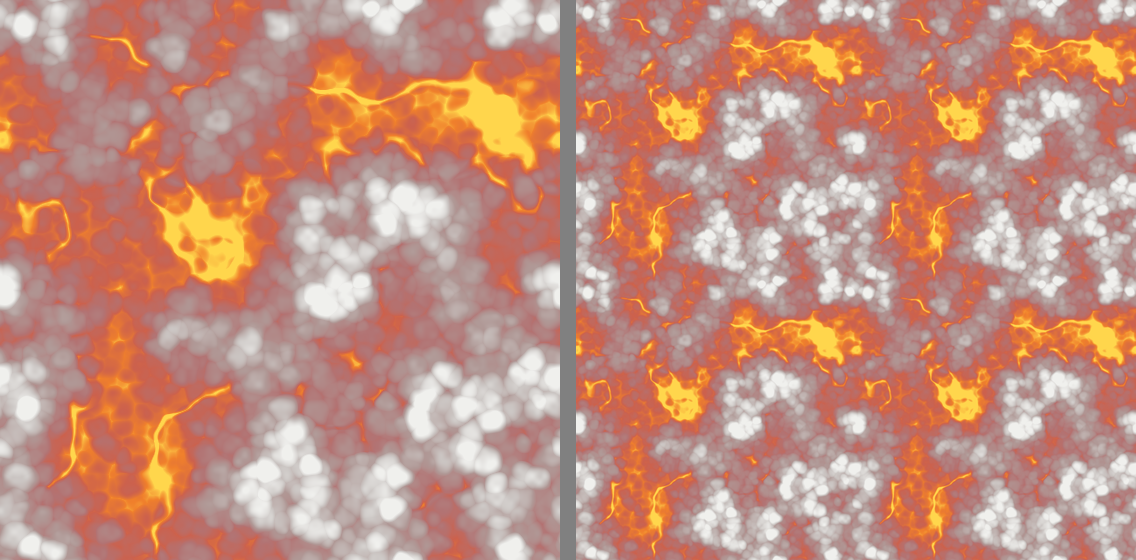
Left, the tile; right, the same tile 2 across and 2 down.
Give the GLSL for this texture, as a three.js fragment shader.

```glsl
varying vec2 vUv;

// Layout, in repeats per canvas side
const float PATCHES = 5.0;
const float DISCS = 46.0;
const float WRINKLES = 40.0;

// Heat field, in standard deviations: low is hot, high is ash
const float FIELD_SCALE = 7.3;
const float FIELD_BIAS = -0.3;
const float DISC_SPREAD = 0.9;
const float DISC_FALLOFF = 0.9;
const vec2 DISC_RADIUS = vec2(0.85, 1.35);
const float RIM_LEVEL = 1.25;
const float RIM_BOOST = 0.55;
const float HOLLOW_SLOPE = 4.0;
const float HOLLOW_FLOOR = 0.35;
const float VEIN_WIDTH = 0.25;
const float VEIN_HEAT = 1.3;
const float WARP = 0.012;
const float GRAIN = 0.28;

const vec3 YELLOW = vec3(1.00, 0.84, 0.30);
const vec3 ORANGE = vec3(0.94, 0.50, 0.17);
const vec3 EMBER = vec3(0.80, 0.38, 0.30);
const vec3 ROSE = vec3(0.70, 0.45, 0.45);
const vec3 MAUVE = vec3(0.69, 0.60, 0.59);
const vec3 ASH = vec3(0.80, 0.78, 0.77);
const vec3 WHITE = vec3(0.94, 0.94, 0.93);

float hash(vec2 p) {
  vec3 q = fract(p.xyx * 0.1031);
  q += dot(q, q.yzx + 33.33);
  return fract((q.x + q.y) * q.z);
}

// Value noise that wraps after a whole number of cells
float noise(vec2 uv, float period, float seed) {
  vec2 p = uv * period;
  vec2 i = floor(p);
  vec2 f = p - i;
  f *= f * (3.0 - 2.0 * f);
  vec2 a = mod(i, period) + seed;
  vec2 b = mod(i + 1.0, period) + seed;
  return mix(mix(hash(a), hash(vec2(b.x, a.y)), f.x),
             mix(hash(vec2(a.x, b.y)), hash(b), f.x), f.y);
}

// Three octaves, centred and scaled to unit deviation
float field(vec2 uv, float seed) {
  float n = 0.55 * noise(uv, PATCHES, seed)
          + 0.28 * noise(uv, PATCHES * 2.0, seed + 17.0)
          + 0.17 * noise(uv, PATCHES * 4.0, seed + 41.0);
  return (n - 0.5) * FIELD_SCALE;
}

// Raise the ash into a white rim and sink the middle of each patch
float rimmed(float h) {
  float rim = h + RIM_BOOST * smoothstep(RIM_LEVEL - 0.25, RIM_LEVEL, h);
  float hollow = RIM_LEVEL + RIM_BOOST - HOLLOW_SLOPE * (h - RIM_LEVEL - 0.2);
  return min(rim, max(hollow, HOLLOW_FLOOR));
}

// Highest of the overlapping soft discs around a point
float discs(vec2 uv) {
  vec2 p = uv * DISCS;
  vec2 home = floor(p);
  float top = -9.0;
  for (int y = -2; y <= 2; y++) {
    for (int x = -2; x <= 2; x++) {
      vec2 cell = home + vec2(float(x), float(y));
      vec2 id = mod(cell, DISCS);
      vec2 centre = cell + vec2(hash(id + 71.0), hash(id + 133.0));
      float radius = mix(DISC_RADIUS.x, DISC_RADIUS.y, hash(id + 211.0));
      float d = length(p - centre) / radius;
      float h = rimmed(field(centre / DISCS, 5.0));
      h += DISC_SPREAD * (hash(id + 307.0) - 0.5);
      top = max(top, h - DISC_FALLOFF * d * d * d);
    }
  }
  return top;
}

float ramp(float from, float to, float h) {
  return clamp((h - from) / (to - from), 0.0, 1.0);
}

vec3 heatColour(float h) {
  vec3 c = mix(YELLOW, ORANGE, ramp(-2.45, -1.8, h));
  c = mix(c, EMBER, ramp(-1.8, -1.1, h));
  c = mix(c, ROSE, ramp(-1.1, -0.4, h));
  c = mix(c, MAUVE, ramp(-0.4, 0.45, h));
  c = mix(c, ASH, ramp(0.45, 1.1, h));
  return mix(c, WHITE, ramp(1.1, 1.6, h));
}

void main() {
  // Ragged disc edges
  vec2 wobble = vec2(noise(vUv, WRINKLES, 83.0), noise(vUv, WRINKLES, 157.0));
  vec2 uv = vUv + WARP * (wobble - 0.5);
  float h = discs(uv) + FIELD_BIAS;

  // Glowing veins, only where the crust is already warm
  float vein = max(0.0, 1.0 - abs(field(uv, 263.0)) / VEIN_WIDTH);
  h -= VEIN_HEAT * vein * (1.0 - smoothstep(-0.9, 0.3, h));

  // Fine grain
  h += GRAIN * (noise(vUv, WRINKLES * 2.0, 19.0) - 0.5);
  gl_FragColor = vec4(heatColour(h), 1.0);
}
```
